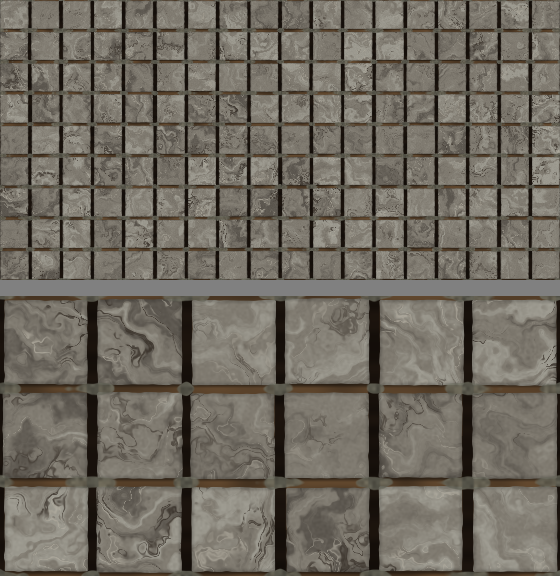
Top: the whole. Bottom: its middle third, enlarged.
Reproduce this texture procedurally as a WebGL 1 fragment shader.

```glsl
precision highp float;

uniform vec2 u_resolution;

// Layout, in canvas heights: 18 columns by 9 rows
const float PITCH = 0.1117;
const vec2 GRID_ORIGIN = vec2(-0.0049, -0.0023);

// Tile shape, in units of the pitch
const vec2 TILE_HALF = vec2(0.447, 0.453);
const float CORNER_RADIUS = 0.018;
const float SIZE_JITTER = 0.012;
const float PLACE_JITTER = 0.018;

// Stone
const vec3 STONE_DARK = vec3(0.36, 0.34, 0.31);
const vec3 STONE_MID = vec3(0.50, 0.48, 0.44);
const vec3 STONE_LIGHT = vec3(0.61, 0.60, 0.56);
const vec3 VEIN_DARK = vec3(0.22, 0.19, 0.16);
const vec3 VEIN_LIGHT = vec3(0.69, 0.67, 0.62);
const float TILE_CONTRAST = 0.36;
const float BAND_CONTRAST = 1.7;
const float GRAIN = 0.035;

// Joints
const vec3 BACKING = vec3(0.34, 0.25, 0.16);
const vec3 SHADOW = vec3(0.085, 0.06, 0.04);
const vec3 MESH = vec3(0.41, 0.41, 0.36);
const float MESH_OPACITY = 0.8;

float hash(vec2 p) {
  return fract(sin(dot(p, vec2(127.1, 311.7))) * 43758.5);
}

float noise(vec2 p) {
  vec2 i = floor(p);
  vec2 f = fract(p);
  f = f * f * (3.0 - 2.0 * f);
  float low = mix(hash(i), hash(i + vec2(1.0, 0.0)), f.x);
  float high = mix(hash(i + vec2(0.0, 1.0)), hash(i + vec2(1.0, 1.0)), f.x);
  return mix(low, high, f.y);
}

float fbm(vec2 p) {
  float sum = 0.0;
  float amplitude = 0.533;
  for (int i = 0; i < 4; i++) {
    sum += amplitude * noise(p);
    p = mat2(1.6, 1.2, -1.2, 1.6) * p + 7.3;
    amplitude *= 0.5;
  }
  return sum;
}

float roundedBox(vec2 p, vec2 halfSize, float radius) {
  vec2 d = abs(p) - halfSize + radius;
  return length(max(d, 0.0)) + min(max(d.x, d.y), 0.0) - radius;
}

// Folded, veined marble cut at a random angle for each tile
vec3 marble(vec2 p, vec2 id) {
  float angle = 6.2832 * hash(id + 3.1);
  float c = cos(angle);
  float s = sin(angle);
  vec2 q = mat2(c, s, -s, c) * p + 40.0 * vec2(hash(id + 5.7), hash(id + 9.2));
  vec2 warp = vec2(fbm(q * 2.2), fbm(q * 2.2 + 17.0)) - 0.5;
  vec2 folded = q + warp * 1.3;
  float bands = fbm(folded * vec2(1.8, 6.5));
  float figure = mix(0.45, 1.15, hash(id + 12.4));

  float tone = 0.53 + (hash(id) - 0.5) * TILE_CONTRAST;
  tone += (bands - 0.5) * BAND_CONTRAST * figure;
  vec3 color = mix(STONE_DARK, STONE_MID, smoothstep(0.0, 0.5, tone));
  color = mix(color, STONE_LIGHT, smoothstep(0.5, 1.0, tone));

  // Thin pale veins and broken dark seams
  float paleLine = abs(fbm(folded * vec2(1.5, 3.0) + 31.0) - 0.5);
  float pale = (1.0 - smoothstep(0.0, 0.025, paleLine)) * smoothstep(0.4, 0.65, noise(q * 3.0));
  color = mix(color, VEIN_LIGHT, 0.65 * pale * figure);
  float darkLine = abs(fbm(folded * vec2(2.0, 5.0) + 63.0) - 0.5);
  float seam = (1.0 - smoothstep(0.0, 0.05, darkLine)) * smoothstep(0.5, 0.8, noise(q * 2.5 + 21.0));
  color = mix(color, VEIN_DARK, 0.75 * seam * figure);
  return color + GRAIN * (noise(q * 38.0) - 0.5);
}

void main() {
  vec2 grid = (gl_FragCoord.xy / u_resolution.y - GRID_ORIGIN) / PITCH;
  float pixel = 1.0 / (u_resolution.y * PITCH);
  vec2 id = floor(grid);
  vec2 local = fract(grid) - 0.5;
  vec2 junction = floor(grid + 0.5);
  vec2 toJunction = grid - junction;

  // Brown backing in the rows, deep shadow in the columns
  float wear = noise(grid * vec2(3.0, 9.0));
  vec3 color = BACKING * mix(0.75, 1.15, wear);
  color *= 1.0 - 0.45 * smoothstep(0.0, 0.05, toJunction.y);
  float column = 1.0 - smoothstep(0.05, 0.065 + pixel, abs(toJunction.x));
  color = mix(color, SHADOW * mix(0.8, 1.3, wear), column);

  // Tile with a slightly uneven size and place
  vec2 shift = (vec2(hash(id + 21.0), hash(id + 27.0)) - 0.5) * PLACE_JITTER;
  vec2 halfSize = TILE_HALF + (hash(id + 33.0) - 0.5) * SIZE_JITTER;
  float edge = roundedBox(local - shift, halfSize, CORNER_RADIUS);
  edge += 0.012 * (noise(grid * 14.0) - 0.5);
  vec3 stone = marble(local, id);
  stone *= 1.0 - 0.16 * smoothstep(-0.05, 0.0, edge);
  color = mix(color, stone, 1.0 - smoothstep(-0.5 * pixel, 0.5 * pixel, edge));

  // Ragged mesh scraps over the joints at the corners
  vec2 meshSize = vec2(mix(0.08, 0.32, hash(junction + 45.0)), 0.06);
  float scrap = length(toJunction / meshSize) - 1.0 + 0.7 * (noise(grid * 11.0) - 0.5);
  float meshMask = 1.0 - smoothstep(-0.1, 0.1 + pixel / meshSize.y * 0.5, scrap);
  vec3 mesh = MESH * mix(0.8, 1.15, noise(grid * 24.0));
  color = mix(color, mesh, MESH_OPACITY * meshMask);

  gl_FragColor = vec4(color, 1.0);
}
```
